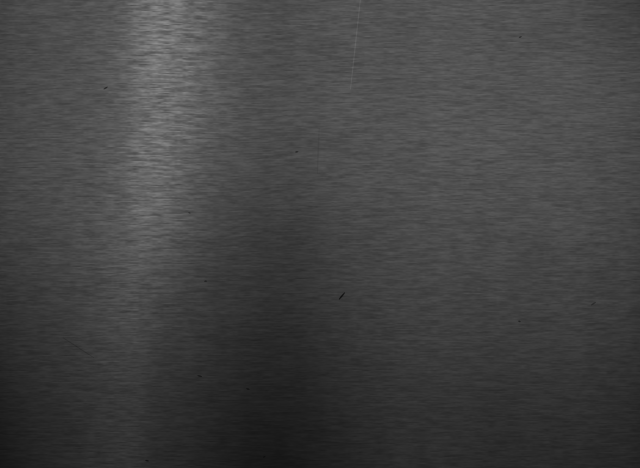
Reproduce this texture procedurally as a Shadertoy shader.

```glsl
// Dark brushed steel: a broad light gradient with a tall soft reflection and a shaded valley,
// overlaid with layers of fine noise stretched along the brushing direction,
// then a few nicks, specks and hairline scratches drawn as distance functions.

const float SHADE_LOW = 0.153;        // grey at the bottom
const float SHADE_HIGH = 0.326;       // grey at the top
const float VALLEY_X = 0.43;          // centre of the dark valley
const float VALLEY_WIDTH = 0.135;
const float SHEEN_WIDTH = 0.077;      // half width of the reflection
const float SHEEN_GAIN = 0.122;
const float GRAIN_GAIN = 0.68;        // contrast of the brushing
const float BAND_GAIN = 0.014;        // faint vertical bands
const float BLOTCH_GAIN = 0.026;      // slow uneven patches
const int SPECK_COUNT = 11;
const vec3 METAL_TINT = vec3(1.0);

float hash(ivec2 cell) {
    uvec2 q = uvec2(cell) * uvec2(1597334673u, 3812015801u);
    uint n = (q.x ^ q.y) * 1597334673u;
    n = (n ^ (n >> 15)) * 2246822519u;
    n ^= n >> 13;
    return float(n >> 8) / 16777216.0;
}

// Smooth value noise centred on zero, -0.5 to 0.5
float noise(vec2 p) {
    ivec2 i = ivec2(floor(p));
    vec2 f = fract(p);
    f = f * f * (3.0 - 2.0 * f);
    float low = mix(hash(i), hash(i + ivec2(1, 0)), f.x);
    float high = mix(hash(i + ivec2(0, 1)), hash(i + ivec2(1, 1)), f.x);
    return mix(low, high, f.y) - 0.5;
}

float bell(float x, float width) {
    return exp(-x * x / (width * width));
}

// Tall reflection, leaning left and fading towards the bottom
float sheen(vec2 uv) {
    float centre = mix(0.195, 0.262, smoothstep(0.0, 1.0, uv.y));
    float strength = mix(0.25, 1.0, smoothstep(0.1, 0.9, uv.y));
    float glow = bell(uv.x - centre, SHEEN_WIDTH);
    float leftEdge = smoothstep(0.185, 0.22, uv.x);
    float rightEdge = 1.0 - smoothstep(0.21, 0.25, uv.x);
    glow *= mix(1.0, 0.6 + 0.4 * leftEdge, uv.y);
    glow *= mix(0.35 + 0.65 * rightEdge, 1.0, smoothstep(0.15, 0.6, uv.y));
    return glow * strength;
}

float lighting(vec2 uv) {
    float shade = mix(SHADE_LOW, SHADE_HIGH, smoothstep(-0.15, 0.75, uv.y));
    float depth = mix(0.070, 0.028, smoothstep(0.4, 0.85, uv.y));
    shade -= depth * bell(uv.x - VALLEY_X, VALLEY_WIDTH);
    shade -= 0.065 * exp(-uv.x / 0.09);
    shade -= 0.040 * exp((uv.x - 1.0) / 0.07);
    shade -= 0.060 * exp(-length((uv - vec2(1.0)) * vec2(1.0, 1.6)) / 0.10);
    shade += SHEEN_GAIN * sheen(uv);
    float bands = noise(vec2(uv.x * 13.0, uv.y * 1.3)) + 0.5 * noise(vec2(uv.x * 41.0, uv.y * 2.0));
    return shade + BAND_GAIN * bands;
}

// Horizontal brushing: thin strokes of several lengths
float brushing(vec2 p) {
    vec2 q = p + vec2(0.0, 0.005 * noise(p * vec2(6.0, 3.0)));
    float strokes = 0.24 * noise(q * vec2(42.0, 373.0));
    strokes += 0.19 * noise(q * vec2(75.0, 310.0) + 71.3);
    strokes += 0.08 * noise(q * vec2(24.0, 215.0) + 19.7);
    strokes += 0.10 * noise(q * vec2(170.0, 374.0) + 43.1);
    return strokes;
}

// Coverage of a line from a to b, thinning towards both ends
float scratch(vec2 p, vec2 a, vec2 b, float width) {
    vec2 along = b - a;
    float t = clamp(dot(p - a, along) / dot(along, along), 0.0, 1.0);
    float d = length(p - a - along * t);
    float pixel = 1.0 / iResolution.y;
    float halfWidth = width * (0.3 + 2.8 * t * (1.0 - t));
    return 1.0 - smoothstep(halfWidth - 0.5 * pixel, halfWidth + pixel, d);
}

// Small dark specks at random places and angles
float specks(vec2 p, float aspect) {
    float cover = 0.0;
    for (int i = 0; i < SPECK_COUNT; i++) {
        vec2 centre = vec2(hash(ivec2(i, 101)) * aspect, hash(ivec2(i, 211)));
        float slope = 1.4 * hash(ivec2(i, 307)) - 0.7;
        vec2 reach = vec2(1.0, slope) * mix(0.001, 0.004, hash(ivec2(i, 401)));
        float ink = mix(0.2, 0.55, hash(ivec2(i, 503)));
        cover = max(cover, ink * scratch(p, centre - reach, centre + reach, 0.0010));
    }
    return cover;
}

void mainImage(out vec4 fragColor, in vec2 fragCoord) {
    vec2 uv = fragCoord / iResolution.xy;
    float aspect = iResolution.x / iResolution.y;
    vec2 p = vec2(uv.x * aspect, uv.y);

    // Light, patches and grain
    float shade = lighting(uv);
    shade *= 1.0 + BLOTCH_GAIN * (noise(p * vec2(5.0, 19.0)) + noise(p * vec2(11.0, 48.0) + 9.0));
    shade *= 1.0 + GRAIN_GAIN * brushing(p) * (1.0 + 0.8 * sheen(uv));

    // Damage: specks, one dark nick, faint dark hairlines and a pale one
    shade *= 1.0 - specks(p, aspect);
    shade *= 1.0 - 0.70 * scratch(p, vec2(0.725, 0.361), vec2(0.736, 0.374), 0.0010);
    shade *= 1.0 - 0.18 * scratch(p, vec2(0.135, 0.278), vec2(0.200, 0.236), 0.0006);
    shade *= 1.0 - 0.07 * scratch(p, vec2(0.678, 0.630), vec2(0.682, 0.725), 0.0012);
    shade += 0.05 * scratch(p, vec2(0.749, 0.810), vec2(0.771, 1.010), 0.0007);

    fragColor = vec4(METAL_TINT * clamp(shade, 0.0, 1.0), 1.0);
}
```
